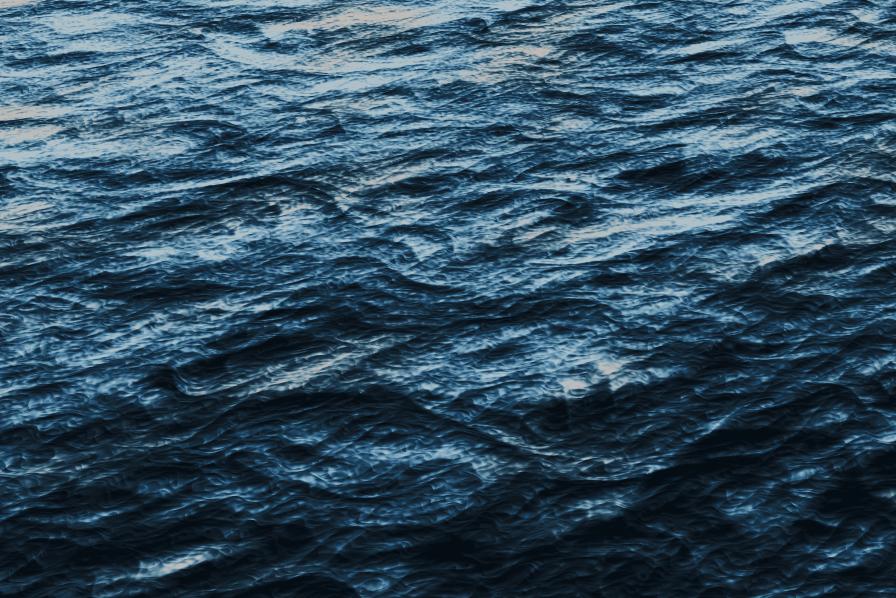
Reproduce this texture procedurally as a Shadertoy shader.

```glsl
#define HORIZON 2.3      // vanishing height, in canvas heights
#define WAVE_FREQ vec2(2.3, 6.6)
#define OCTAVES 6
#define CHOP 1.15        // contrast of wave faces
#define SWELL_TILT 0.25  // mean slant of the crests
#define CREST_GLINT 0.5
#define SPARKLE 0.75
#define NEAR_TONE -0.95
#define FAR_TONE 0.85
#define WARMTH 0.55

const float TAU = 6.2831853;

float hash(vec2 cell) {
    vec3 h = fract(cell.xyx * vec3(0.1031, 0.1030, 0.0973));
    h += dot(h, h.yzx + 33.33);
    return fract((h.x + h.y) * h.z);
}

vec2 gradientAt(vec2 cell) {
    float angle = TAU * hash(cell);
    return vec2(cos(angle), sin(angle));
}

float gradientNoise(vec2 p) {
    vec2 i = floor(p), f = p - i;
    vec2 u = f * f * f * (f * (f * 6.0 - 15.0) + 10.0);
    vec2 r = vec2(1.0, 0.0);
    float near = mix(dot(gradientAt(i), f), dot(gradientAt(i + r), f - r), u.x);
    float far = mix(dot(gradientAt(i + r.yx), f - r.yx),
                    dot(gradientAt(i + 1.0), f - 1.0), u.x);
    return mix(near, far, u.y);
}

// Canvas point to water plane, foreshortened towards the top
vec2 waterPlane(vec2 uv) {
    float mid = HORIZON - 0.5;
    return vec2(uv.x - 0.75, mid) * mid / (HORIZON - uv.y);
}

// Light reflected by the sharp-crested waves, in standard deviations
float waveTone(vec2 uv) {
    vec2 p = waterPlane(uv);
    vec2 q = p * WAVE_FREQ + 40.0;
    float tone = mix(NEAR_TONE, FAR_TONE, uv.y) - 0.25 * (uv.x - 0.75);
    tone += 1.1 * gradientNoise(vec2(p.x * 1.5, p.y * 4.0 - p.x * 1.2) + 9.0);

    float weight = 0.56, bend = 0.0;
    const float e = 0.1;
    for (int i = 0; i < OCTAVES; i++) {
        vec2 s = q;
        s.y += bend - (SWELL_TILT + 0.45 * cos(2.0 * float(i))) * q.x;
        s.x += 0.7 * bend;
        float n = gradientNoise(s);
        float slope = (abs(n) - abs(gradientNoise(s + vec2(0.0, e)))) / e;
        tone -= CHOP * weight * slope;
        if (i > 1) tone += CREST_GLINT * weight * (exp(-22.0 * abs(n)) - 0.2);
        bend = 1.1 * n + 0.5 * bend;
        q = q * 1.82 + vec2(17.3, 5.9);
        weight *= 0.88;
    }
    // fine glitter, strongest on lit water
    float glitter = gradientNoise(p * vec2(115.0, 175.0) + 300.0);
    return tone + SPARKLE * glitter * smoothstep(-1.2, 0.6, tone);
}

vec3 waterColour(float tone, float warm) {
    const vec3 shades[7] = vec3[7](
        vec3(0.02, 0.05, 0.08), vec3(0.06, 0.11, 0.15), vec3(0.11, 0.22, 0.30),
        vec3(0.23, 0.38, 0.47), vec3(0.38, 0.53, 0.60), vec3(0.51, 0.65, 0.72),
        vec3(0.68, 0.75, 0.78));
    const float levels[7] = float[7](-2.0, -0.97, -0.14, 0.33, 0.69, 1.08, 1.7);
    vec3 colour = shades[0];
    for (int i = 1; i < 7; i++) {
        float k = clamp((tone - levels[i - 1]) / (levels[i] - levels[i - 1]), 0.0, 1.0);
        colour = mix(colour, shades[i], k);
    }
    // peach sky caught on the brightest faces, bluer elsewhere
    float lit = smoothstep(0.5, 1.7, tone);
    float middle = smoothstep(-0.6, 0.3, tone) * (1.0 - lit);
    colour += middle * (1.0 - warm) * vec3(-0.04, 0.0, 0.04);
    return mix(colour, vec3(0.80, 0.71, 0.66), WARMTH * warm * lit);
}

void mainImage(out vec4 fragColor, in vec2 fragCoord) {
    vec3 sum = vec3(0.0);
    // 2 x 2 samples smooth the finest ripples
    for (int k = 0; k < 4; k++) {
        vec2 offset = vec2(k % 2, k / 2) * 0.5 - 0.25;
        vec2 uv = (fragCoord + offset) / iResolution.y;
        vec2 p = waterPlane(uv);
        float warm = smoothstep(0.0, 0.35,
            gradientNoise(vec2(p.x * 3.0, p.y * 9.0 - p.x * 2.0) + 71.0));
        sum += waterColour(waveTone(uv), warm);
    }
    fragColor = vec4(sum * 0.25, 1.0);
}
```
